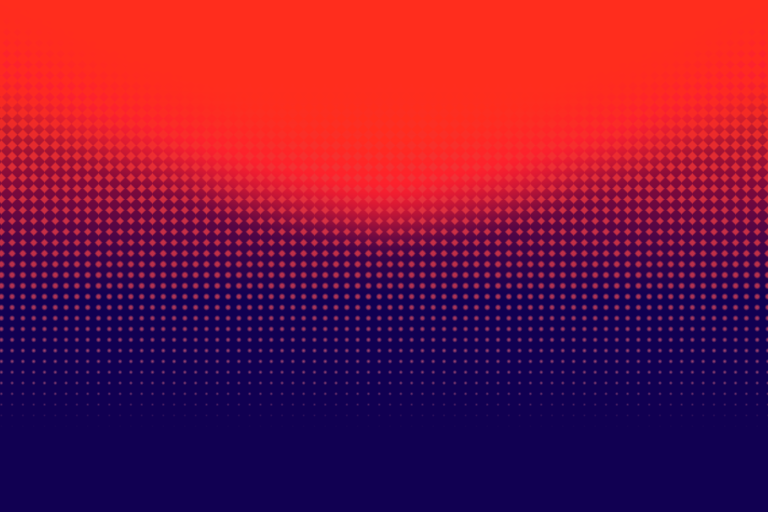
Write a Shadertoy shader that draws this background.

```glsl
// Halftone backdrop: a warm glow sags from the top over a red-to-navy fade,
// covered by a square grid of dots that shrink from diamonds to points.
// Lengths are in canvas heights; x runs from the centre, y down from the top.

const vec3 RED   = vec3(1.00, 0.175, 0.115);
const vec3 ROSE  = vec3(0.99, 0.12, 0.19);
const vec3 WINE  = vec3(0.52, 0.04, 0.23);
const vec3 NAVY  = vec3(0.065, 0.00, 0.32);
const vec3 CORAL = vec3(0.90, 0.23, 0.27);
const vec3 MAUVE = vec3(0.70, 0.34, 0.50);

const float FADE_TOP = 0.12;      // where the side fade starts
const float FADE_END = 0.58;      // where it reaches navy
const float GLOW_LOW = 0.395;     // lowest point of the glow rim
const float GLOW_SAG = 0.25;      // rise of the rim at the canvas sides
const float GLOW_CURVE = 1.5;     // exponent of the rim curve
const vec2  GLOW_SOFT = vec2(-0.045, 0.115);

const float PITCH = 0.02109;      // spacing of the dots
const vec2  GRID_SHIFT = vec2(-0.44, 0.47);
const float DOT_END = 0.855;      // height at which dots vanish
const float DOT_GROWTH = 0.82;    // radius in cells gained per canvas height
const float DOT_OPACITY = 0.78;
const float DOT_BLUR = 0.14;      // least edge softness, in cells

// Vertical fade with the curved glow laid over it
vec3 backdrop(vec2 p, float halfWidth) {
    float fade = clamp((p.y - FADE_TOP) / (FADE_END - FADE_TOP), 0.0, 1.0);
    vec3 side = fade < 0.5 ? mix(RED, WINE, fade * 2.0)
                           : mix(WINE, NAVY, fade * 2.0 - 1.0);

    float rim = GLOW_LOW - GLOW_SAG * pow(abs(p.x) / halfWidth, GLOW_CURVE);
    float glow = 1.0 - smoothstep(GLOW_SOFT.x, GLOW_SOFT.y, p.y - rim);
    vec3 glowColor = mix(RED, ROSE, smoothstep(-0.16, 0.02, p.y - rim));
    return mix(side, glowColor, glow);
}

// Coverage of the dot in the nearest grid cell
float halftone(vec2 p) {
    vec2 cell = p / PITCH - GRID_SHIFT;
    vec2 id = floor(cell + 0.5);
    vec2 q = abs(cell - id);
    float rowY = (id.y + GRID_SHIFT.y) * PITCH;

    float radius = max(DOT_GROWTH * (DOT_END - rowY), 0.0);
    float roundness = smoothstep(0.42, 0.56, rowY);
    float dist = mix(q.x + q.y, length(q), roundness);
    float soft = max(DOT_BLUR, 0.7 / (PITCH * iResolution.y));
    float dotMask = 1.0 - smoothstep(radius - soft, radius + soft, dist);
    return dotMask * smoothstep(0.0, 0.09, radius);
}

// Dots cool from red through coral to mauve
vec3 dotColor(float y) {
    vec3 warm = mix(RED, CORAL, smoothstep(0.15, 0.47, y));
    return mix(warm, MAUVE, smoothstep(0.47, 0.78, y));
}

void mainImage(out vec4 fragColor, in vec2 fragCoord) {
    vec2 p = (fragCoord - vec2(0.5 * iResolution.x, 0.0)) / iResolution.y;
    p.y = 1.0 - p.y;
    float halfWidth = 0.5 * iResolution.x / iResolution.y;

    vec3 color = backdrop(p, halfWidth);
    color = mix(color, dotColor(p.y), halftone(p) * DOT_OPACITY);
    fragColor = vec4(color, 1.0);
}
```
